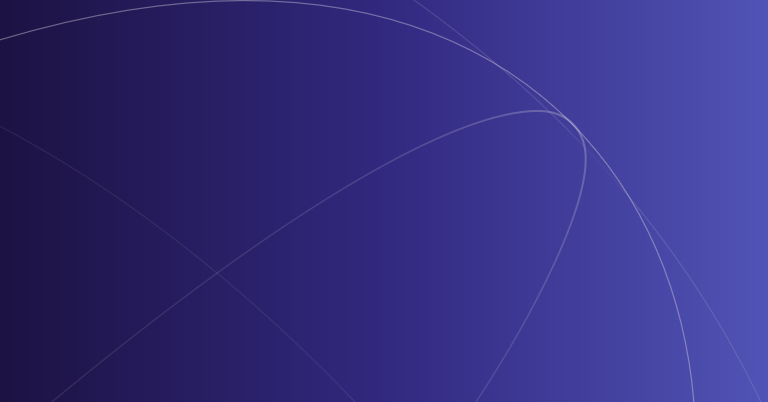
A Shadertoy shader for this background:

```glsl
// Fine pale arcs sweeping over a horizontal indigo gradient.

const vec3 DEEP_VIOLET = vec3(0.11, 0.07, 0.26);
const vec3 INDIGO      = vec3(0.195, 0.16, 0.50);
const vec3 PERIWINKLE  = vec3(0.317, 0.325, 0.713);
const vec3 PALE_LILAC  = vec3(0.84, 0.82, 0.88);
const int CURVE_STEPS = 40;

// Three colour stops from left to right
vec3 backdrop(float x) {
    return x < 0.5 ? mix(DEEP_VIOLET, INDIGO, 2.0 * x)
                   : mix(INDIGO, PERIWINKLE, 2.0 * x - 1.0);
}

float segmentDistance(vec2 p, vec2 a, vec2 b) {
    vec2 ab = b - a;
    float h = clamp(dot(p - a, ab) / dot(ab, ab), 0.0, 1.0);
    return length(p - a - ab * h);
}

vec2 bezierPoint(vec2 a, vec2 b, vec2 c, vec2 d, float t) {
    float s = 1.0 - t;
    return s * s * s * a + 3.0 * s * s * t * b + 3.0 * s * t * t * c + t * t * t * d;
}

// Distance to a cubic curve, walked in short segments
float bezierDistance(vec2 p, vec2 a, vec2 b, vec2 c, vec2 d) {
    float nearest = 1e3;
    vec2 previous = a;
    for (int i = 1; i <= CURVE_STEPS; i++) {
        vec2 next = bezierPoint(a, b, c, d, float(i) / float(CURVE_STEPS));
        nearest = min(nearest, segmentDistance(p, previous, next));
        previous = next;
    }
    return nearest;
}

// Antialiased line coverage
float stroke(float dist, float halfWidth, float pixel) {
    return clamp((halfWidth - dist) / pixel + 0.5, 0.0, 1.0);
}

void mainImage(out vec4 fragColor, in vec2 fragCoord) {
    float pixel = 1.0 / iResolution.y;
    vec2 p = fragCoord * pixel;
    vec3 color = backdrop(fragCoord.x / iResolution.x);

    // Faint arc at the lower left
    float lowerArc = bezierDistance(p, vec2(0.0, 0.686), vec2(0.311, 0.522),
                                    vec2(0.614, 0.282), vec2(0.883, 0.0));
    color = mix(color, PALE_LILAC, 0.09 * stroke(lowerArc, 0.0015, pixel));

    // Faint arc that fades where it grazes the great arc
    float outerArc = bezierDistance(p, vec2(1.030, 1.0), vec2(1.368, 0.757),
                                    vec2(1.680, 0.444), vec2(1.893, 0.0));
    float grazing = 1.0 - smoothstep(0.04, 0.16, distance(p, vec2(1.51, 0.60)));
    float outerAlpha = 0.16 * (1.0 - 0.7 * grazing);
    color = mix(color, PALE_LILAC, outerAlpha * stroke(outerArc, 0.0014, pixel));

    // Narrow loop, strongest and widest around its tip
    vec2 crest = vec2(1.336, 0.724);
    vec2 flank = vec2(1.457, 0.604);
    float loopLine = bezierDistance(p, vec2(0.129, 0.0), vec2(0.701, 0.474),
                                    vec2(1.126, 0.723), crest);
    loopLine = min(loopLine, bezierDistance(p, crest, vec2(1.408, 0.725),
                                            vec2(1.457, 0.681), flank));
    loopLine = min(loopLine, bezierDistance(p, flank, vec2(1.457, 0.468),
                                            vec2(1.318, 0.203), vec2(1.184, 0.0)));
    float tipGlow = exp(-2.5 * distance(p, vec2(1.42, 0.69)));
    float loopWidth = mix(0.0016, 0.0027, tipGlow);
    color = mix(color, PALE_LILAC, (0.11 + 0.22 * tipGlow) * stroke(loopLine, loopWidth, pixel));

    // Great bright arc
    float greatArc = bezierDistance(p, vec2(0.0, 0.901), vec2(1.119, 1.235),
                                    vec2(1.672, 0.658), vec2(1.726, 0.0));
    color = mix(color, PALE_LILAC, 0.42 * stroke(greatArc, 0.0015, pixel));

    fragColor = vec4(color, 1.0);
}
```
